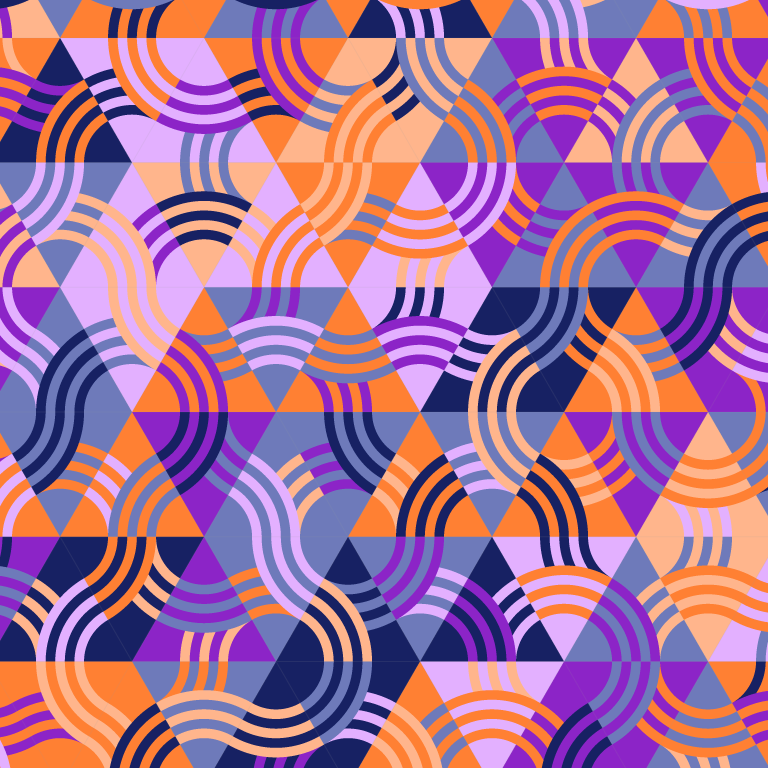
A WebGL 1 fragment shader for this pattern:

```glsl
precision highp float;

uniform vec2 u_resolution;

float hash(vec3 p) {
  p = fract(p * vec3(0.1031, 0.1130, 0.0973) + 0.37);
  p += dot(p, p.yzx + 33.33);
  return fract((p.x + p.y) * p.z);
}

vec3 palette(float i) {
  i = mod(i, 6.0);
  if (i < 0.5) return vec3(0.09, 0.13, 0.39); // navy
  if (i < 1.5) return vec3(0.55, 0.14, 0.78); // purple
  if (i < 2.5) return vec3(1.00, 0.50, 0.20); // orange
  if (i < 3.5) return vec3(1.00, 0.71, 0.55); // peach
  if (i < 4.5) return vec3(0.89, 0.69, 1.00); // lilac
  return vec3(0.43, 0.48, 0.73);              // slate
}

// Triangle corners 0, 1, 2 in skewed coordinates
vec2 corner(float i) {
  i = mod(i, 3.0);
  return vec2(i > 0.5 && i < 1.5, i > 1.5);
}

// Three stripes and two gaps curving around a corner
vec3 drawArc(vec3 base, vec3 ground, vec3 ink, vec2 local, float i) {
  vec2 d = local - corner(i);
  float radius = length(vec2(d.x + 0.5 * d.y, 0.8660 * d.y));
  float band = (radius - 1.0 / 3.0) * 15.0;
  if (band < 0.0 || band > 5.0) return base;
  return mod(band, 2.0) < 1.0 ? ink : ground;
}

vec3 pattern(vec2 uv) {
  // Skew the plane so each unit cell holds two equilateral triangles
  vec2 p = uv * 5.3333 - vec2(0.917, 2.472);
  p.y /= 0.8660;
  p.x -= 0.5 * p.y;
  vec2 cell = floor(p);
  vec2 local = p - cell;
  float down = step(1.0, local.x + local.y);
  local = mix(local, 1.0 - local, down);

  // Ground and two distinct inks for this triangle
  vec3 id = vec3(cell + 40.0, down * 7.0);
  float tone = floor(hash(id) * 6.0);
  float first = floor(hash(id + 11.0) * 5.0);
  float second = mod(first + 1.0 + floor(hash(id + 23.0) * 4.0), 5.0);
  vec3 ground = palette(tone);

  // The lower arc shares one edge with the upper and passes under it
  float top = floor(hash(id + 37.0) * 3.0);
  float under = top + 1.0 + floor(hash(id + 51.0) * 2.0);
  vec3 color = drawArc(ground, ground, palette(tone + 1.0 + second), local, under);
  color = drawArc(color, ground, palette(tone + 1.0 + first), local, top);

  // Hairline seams between triangles
  float edge = min(min(local.x, local.y), 1.0 - local.x - local.y);
  return mix(color, vec3(0.6), 0.12 * (1.0 - step(0.004, edge)));
}

void main() {
  // Average a grid of samples to smooth every edge
  vec3 sum = vec3(0.0);
  for (int j = 0; j < 4; j++) {
    for (int i = 0; i < 4; i++) {
      vec2 offset = (vec2(i, j) + 0.5) / 4.0 - 0.5;
      sum += pattern((gl_FragCoord.xy + offset) / u_resolution);
    }
  }
  gl_FragColor = vec4(sum / 16.0, 1.0);
}
```
